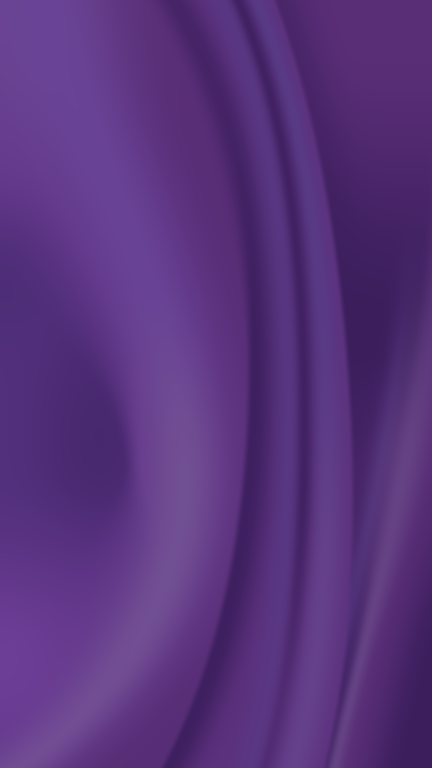
Give the GLSL for this background, as a WebGL 2 fragment shader.

```glsl
#version 300 es
precision highp float;
// Draped violet satin: long curved folds sweep from the top to the bottom.
// Each fold is a quartic curve x(t); soft bands and one-sided shadows
// around these curves are layered over broad colour gradients.
uniform vec2 u_resolution;
out vec4 fragColor;

const vec3 PLUM     = vec3(0.345, 0.178, 0.465);
const vec3 VIOLET   = vec3(0.390, 0.215, 0.545);
const vec3 LAVENDER = vec3(0.445, 0.310, 0.590);
const vec3 INDIGO   = vec3(0.295, 0.170, 0.455);
const vec3 SHADOW   = vec3(0.235, 0.118, 0.365);
const vec3 STEEL    = vec3(0.345, 0.235, 0.530);

// Quartic through five evenly spaced heights, t = 0 (top) to 1 (bottom).
float foldCurve(float t, float a, float b, float c, float d, float e) {
    float s = t * 4.0;
    float s1 = s - 1.0, s2 = s - 2.0, s3 = s - 3.0, s4 = s - 4.0;
    return a * s1 * s2 * s3 * s4 / 24.0 - b * s * s2 * s3 * s4 / 6.0
         + c * s * s1 * s3 * s4 / 4.0 - d * s * s1 * s2 * s4 / 6.0
         + e * s * s1 * s2 * s3 / 24.0;
}

// Soft band around d = 0 with its own width on each side.
float band(float d, float leftWidth, float rightWidth) {
    float q = d / (d < 0.0 ? leftWidth : rightWidth);
    return exp(-q * q);
}

// Soft elliptical glow.
float glow(vec2 p, vec2 centre, vec2 radius) {
    vec2 q = (p - centre) / radius;
    return exp(-dot(q, q));
}

// Antialiased step with a chosen softness.
float side(float d, float softness) {
    return smoothstep(-softness, softness, d);
}

// Broad left drape with a bright ridge and a dark hollow.
vec3 leftDrape(vec2 p, float ridge, float hollow) {
    float t = p.y;
    vec3 col = mix(VIOLET, PLUM, side(p.x - ridge - 0.10, 0.14));
    col = mix(col, LAVENDER, 0.55 * glow(p, vec2(0.06, 0.0), vec2(0.22, 0.20)));
    vec3 sheen = mix(vec3(0.41, 0.265, 0.59), vec3(0.45, 0.32, 0.58), smoothstep(0.35, 0.62, t));
    float sheenWidth = mix(0.13, 0.095, smoothstep(0.2, 0.6, t));
    col = mix(col, sheen, 0.90 * band(p.x - ridge, sheenWidth, sheenWidth * 0.85));

    // The hollow is crisp near its waist and dissolves above and below.
    float waist = band(t - 0.60, 0.16, 0.10);
    float inside = 1.0 - side(p.x - hollow, mix(0.13, 0.025, waist));
    float extent = smoothstep(0.22, 0.40, t) * (1.0 - smoothstep(0.60, 0.86, t));
    vec3 hollowCol = mix(vec3(0.325, 0.19, 0.49), vec3(0.28, 0.155, 0.43),
                         glow(p, vec2(0.23, 0.57), vec2(0.14, 0.16)));
    col = mix(col, hollowCol, inside * extent);
    col = mix(col, INDIGO, 0.65 * glow(p, vec2(0.0, 0.36), vec2(0.13, 0.09)));
    return mix(col, vec3(0.435, 0.25, 0.60), 0.8 * glow(p, vec2(0.0, 0.86), vec2(0.16, 0.10)));
}

// Background cloth on the far right, with a slanting crease.
vec3 rightCloth(vec2 p, float crease, float edge) {
    float t = p.y;
    vec3 col = mix(vec3(0.35, 0.18, 0.465), SHADOW, smoothstep(0.05, 0.42, t));
    col = mix(col, vec3(0.335, 0.175, 0.45), 0.9 * smoothstep(0.45, 0.64, t));
    col = mix(col, INDIGO, 0.7 * smoothstep(0.65, 0.90, t));
    col = mix(col, SHADOW, 0.55 * band(p.x - edge, 0.03, 0.07));
    float d = p.x - crease;
    float lower = smoothstep(0.25, 0.62, t);
    col = mix(col, STEEL, 0.55 * lower * band(d + 0.055, 0.025, 0.02));
    vec3 beyond = mix(PLUM, SHADOW, smoothstep(0.02, 0.16, d) * smoothstep(0.50, 0.85, t));
    col = mix(col, beyond, side(d, 0.025));
    col = mix(col, SHADOW, 0.6 * smoothstep(0.70, 0.95, t) * band(d + 0.022, 0.014, 0.010));
    float creaseWidth = mix(0.045, 0.018, smoothstep(0.55, 0.90, t));
    return mix(col, vec3(0.405, 0.275, 0.525), 0.85 * lower * band(d, creaseWidth, creaseWidth));
}

void main() {
    vec2 p = gl_FragCoord.xy / u_resolution;
    p.y = 1.0 - p.y;
    float t = p.y;

    float ridge  = foldCurve(t, 0.09, 0.26, 0.407, 0.388, 0.046);
    float hollow = foldCurve(t, -0.20, 0.02, 0.27, 0.265, 0.0);
    float drape  = foldCurve(t, 0.375, 0.54, 0.576, 0.53, 0.375);
    float pleat  = foldCurve(t, 0.55, 0.67, 0.703, 0.69, 0.613);
    float edge   = foldCurve(t, 0.637, 0.755, 0.808, 0.813, 0.752);
    float crease = foldCurve(t, 1.02, 1.01, 0.968, 0.882, 0.775);

    // Middle pleats between the drape and the outer edge.
    vec3 middle = mix(PLUM, VIOLET, 0.30);
    middle = mix(middle, SHADOW, 0.95 * band(p.x - drape - 0.012, 0.04, 0.055));
    middle = mix(middle, STEEL, 0.55 * band(p.x - pleat + 0.035, 0.04, 0.025));
    float stripCentre = mix(pleat, edge, 0.48);
    float stripWidth = 0.35 * (edge - pleat);
    vec3 stripSheen = mix(STEEL, vec3(0.405, 0.27, 0.555), smoothstep(0.40, 0.78, t));
    middle = mix(middle, stripSheen, 0.80 * band(p.x - stripCentre, stripWidth, stripWidth));
    middle = mix(middle, SHADOW, 0.85 * (1.0 - 0.6 * smoothstep(0.62, 0.95, t))
                 * band(p.x - pleat, 0.016, 0.022));

    // Layer the cloths; the drape edge is softer near the top.
    float drapeSoftness = mix(0.075, 0.010, smoothstep(0.0, 0.50, t));
    vec3 col = mix(leftDrape(p, ridge, hollow), middle, side(p.x - drape, drapeSoftness));
    col = mix(col, rightCloth(p, crease, edge), side(p.x - edge, 0.008));
    fragColor = vec4(col, 1.0);
}
```
